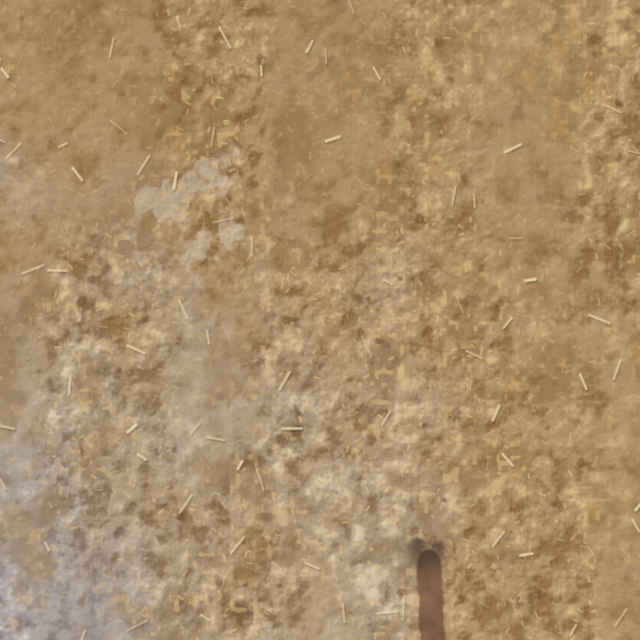
This texture is drawn by a WebGL 1 fragment shader. Its source:

```glsl
precision highp float;
uniform vec2 u_resolution;

#define GRAIN_SCALE 48.0
#define GRAIN_CONTRAST 1.5
#define RELIEF 0.26
#define STRAW_CELLS 13.0
#define STRAW_DENSITY 0.42
#define FLECK_CELLS 58.0
#define FLECK_DENSITY 0.34
#define STRAW_COLOR vec3(0.93, 0.85, 0.69)
#define FLECK_COLOR vec3(0.88, 0.75, 0.52)
#define STAIN_COLOR vec3(0.53, 0.39, 0.22)
#define STICK_COLOR vec3(0.47, 0.35, 0.27)

vec3 hash3(vec2 p) {
  vec3 q = fract(p.xyx * vec3(0.1031, 0.1030, 0.0973));
  q += dot(q, q.yxz + 33.33);
  return fract((q.xxy + q.yzz) * q.zyx);
}

float noise(vec2 p) {
  vec2 i = floor(p), f = fract(p);
  f = f * f * (3.0 - 2.0 * f);
  float low = mix(hash3(i).x, hash3(i + vec2(1.0, 0.0)).x, f.x);
  float high = mix(hash3(i + vec2(0.0, 1.0)).x, hash3(i + 1.0).x, f.x);
  return mix(low, high, f.y);
}

float fbm(vec2 p) {
  float sum = 0.0, amplitude = 0.53;
  for (int i = 0; i < 4; i++) {
    sum += amplitude * noise(p);
    p = mat2(1.6, 1.2, -1.2, 1.6) * p + 17.3;
    amplitude *= 0.5;
  }
  return sum;
}

float segment(vec2 p, vec2 a, vec2 b) {
  vec2 ab = b - a;
  return length(p - a - ab * clamp(dot(p - a, ab) / dot(ab, ab), 0.0, 1.0));
}

// Randomly turned slivers, one at most per cell; sizes in canvas units
float slivers(vec2 uv, float cells, float density, float halfLength, float halfWidth) {
  vec2 cell = floor(uv * cells);
  float soft = 0.0008 + 0.6 / u_resolution.y;
  float cover = 0.0;
  for (int y = -1; y <= 1; y++) {
    for (int x = -1; x <= 1; x++) {
      vec2 id = cell + vec2(x, y) + 7.0;
      vec3 place = hash3(id);
      vec3 form = hash3(id + 113.7);
      float angle = form.x * 6.2832;
      vec2 reach = vec2(cos(angle), sin(angle)) * halfLength * mix(0.35, 1.0, form.y);
      vec2 center = (id - 7.0 + place.xy) / cells;
      float d = segment(uv, center - reach, center + reach);
      float width = halfWidth * mix(0.5, 1.0, form.z);
      float shape = 1.0 - smoothstep(width - soft, width + soft, d);
      cover = max(cover, shape * step(place.z, density) * mix(0.5, 1.0, form.z));
    }
  }
  return cover;
}

vec3 ramp(vec3 dark, vec3 middle, vec3 light, float t) {
  return mix(mix(dark, middle, smoothstep(0.0, 0.5, t)), light, smoothstep(0.5, 1.0, t));
}

void main() {
  vec2 uv = gl_FragCoord.xy / u_resolution;
  float broad = fbm(uv * 5.0 + 3.1);
  float blotch = fbm(uv * 15.0 + 41.0);

  // Worn ground has weaker grain
  float worn = smoothstep(0.5, 0.8, noise(uv * vec2(6.0, 2.5) + 9.0));
  float rough = mix(1.0, 0.45, worn);
  float grain = fbm(uv * GRAIN_SCALE);
  float relief = grain - fbm((uv + vec2(-0.003, 0.004)) * GRAIN_SCALE);
  float tone = 0.5 + (grain - 0.5) * GRAIN_CONTRAST * rough
             + (blotch - 0.5) * 0.7 + (broad - 0.5) * 0.4;

  // Warm soil, turning grey towards the lower left
  vec3 warm = ramp(vec3(0.57, 0.44, 0.28), vec3(0.68, 0.565, 0.41), vec3(0.81, 0.69, 0.50), tone);
  vec3 cool = ramp(vec3(0.54, 0.48, 0.42), vec3(0.68, 0.62, 0.55), vec3(0.83, 0.77, 0.69), tone);
  float damp = broad * 0.6 + blotch * 0.4 + 0.55 * (0.65 - length(uv));
  vec3 color = mix(warm, cool, smoothstep(0.32, 0.82, damp));
  color += relief * RELIEF * rough + 0.03 * (0.5 - uv.y);
  float corner = 1.0 - smoothstep(0.05, 0.4, length(uv));
  color += vec3(-0.03, 0.0, 0.06) * corner;

  // Brown stains, strongest around the dried mud and at the left edge
  float halo = 1.0 - smoothstep(0.05, 0.2, length(uv - vec2(0.33, 0.74)));
  float edge = 1.0 - smoothstep(0.0, 0.12, length((uv - vec2(0.0, 0.47)) * vec2(1.0, 0.6)));
  float stain = smoothstep(0.52, 0.75, blotch + 0.18 * halo + 0.25 * edge);
  color = mix(color, STAIN_COLOR, stain * 0.45);
  float pits = smoothstep(0.66, 0.84, fbm(uv * 32.0 + 71.0));
  color = mix(color, STAIN_COLOR * 0.75, pits * 0.6 * rough);

  // Pale dried mud with a ragged rim
  float mudDistance = length((uv - vec2(0.3, 0.67)) / vec2(0.11, 0.13));
  float mud = 1.0 - smoothstep(0.4, 0.62, mudDistance + (fbm(uv * 22.0) - 0.5) * 2.2);
  color = mix(color, vec3(0.78, 0.71, 0.62) + relief * 0.3, mud * 0.65);

  // Golden crumbs, flecks and straw
  float crumbs = smoothstep(0.66, 0.9, noise(uv * 105.0 + 5.0)) * smoothstep(0.35, 0.6, blotch);
  color = mix(color, FLECK_COLOR, crumbs * 0.5 * rough);
  float flecks = slivers(uv, FLECK_CELLS, FLECK_DENSITY, 0.0045, 0.0017);
  color = mix(color, FLECK_COLOR, flecks * 0.7 * rough);
  float shadow = slivers(uv + vec2(-0.002, 0.003), STRAW_CELLS, STRAW_DENSITY, 0.018, 0.0026);
  color *= 1.0 - 0.18 * shadow;
  float straw = slivers(uv, STRAW_CELLS, STRAW_DENSITY, 0.018, 0.0024);
  color = mix(color, STRAW_COLOR, straw * 0.9);

  // Stick rising from the lower edge, with dark debris at its tip
  float stickDistance = segment(uv, vec2(0.678, -0.05), vec2(0.67, 0.122));
  float stick = 1.0 - smoothstep(0.016, 0.022, stickDistance + (grain - 0.5) * 0.008);
  vec3 bark = STICK_COLOR * (0.9 + 0.3 * grain - 0.35 * smoothstep(0.09, 0.14, uv.y));
  color = mix(color, bark, stick * 0.92);
  float debris = 1.0 - smoothstep(0.01, 0.065, length(uv - vec2(0.668, 0.145)));
  color = mix(color, STICK_COLOR * 0.7, debris * smoothstep(0.42, 0.62, blotch * 0.4 + grain * 0.6) * 0.8);

  gl_FragColor = vec4(clamp(color, 0.0, 1.0), 1.0);
}
```
